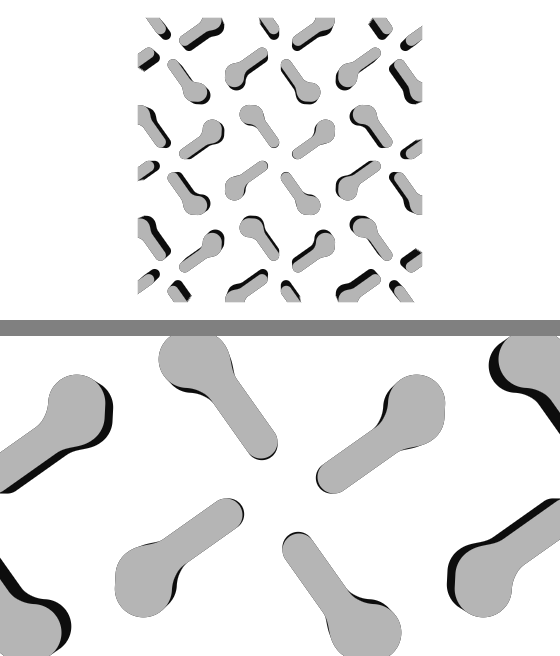
Top: the whole. Bottom: its middle third, enlarged.
Give the GLSL for this pattern, as a WebGL 2 fragment shader.

```glsl
#version 300 es
precision highp float;
// Square panel of pinwheel club-shaped lobes, grey faces extruded back in perspective with black sides.

uniform vec2 u_resolution;
out vec4 outColor;

const vec3 PAPER = vec3(1.0);
const vec3 FACE = vec3(0.71);
const vec3 SIDE = vec3(0.05);

const float CELL = 0.354;        // repeat size, in canvas heights
const float PANEL_HALF = 0.444;  // half the panel side, in canvas heights
const float BACK_SCALE = 0.955;  // size of the rear layer against the front
const int LAYERS = 14;

float capsule(vec2 p, vec2 a, vec2 b, float radius) {
    vec2 pa = p - a, ba = b - a;
    float t = clamp(dot(pa, ba) / dot(ba, ba), 0.0, 1.0);
    return length(pa - ba * t) - radius;
}

float smoothMin(float a, float b, float k) {
    float h = max(k - abs(a - b), 0.0) / k;
    return min(a, b) - h * h * k * 0.25;
}

float box(vec2 p, float halfSide) {
    vec2 d = abs(p) - halfSide;
    return max(d.x, d.y);
}

// One lobe: a narrow stem flowing into a fat head, in cell units.
float lobe(vec2 p) {
    float stem = capsule(p, vec2(0.159, 0.056), vec2(0.378, 0.211), 0.0486);
    float head = capsule(p, vec2(0.402, 0.273), vec2(0.400, 0.234), 0.084);
    return smoothMin(stem, head, 0.04);
}

// Four quarter-turned lobes around each cell centre, cut off by the panel.
float layer(vec2 p) {
    vec2 q = fract(p / CELL + 0.5) - 0.5;
    float d = 1.0;
    for (int i = 0; i < 4; i++) {
        d = min(d, lobe(q));
        q = vec2(-q.y, q.x);
    }
    return max(d * CELL, box(p, PANEL_HALF));
}

// Solid swept from the front layer towards the vanishing point.
float extrusion(vec2 p) {
    float d = 1.0;
    for (int i = 0; i < LAYERS; i++) {
        float scale = mix(1.0, BACK_SCALE, float(i) / float(LAYERS - 1));
        d = min(d, layer(p / scale) * scale);
    }
    return d;
}

float coverage(float d, float pixel) {
    return clamp(0.5 - d / pixel, 0.0, 1.0);
}

void main() {
    float pixel = 1.0 / u_resolution.y;
    vec2 p = (gl_FragCoord.xy - 0.5 * u_resolution) * pixel;

    vec3 color = mix(PAPER, SIDE, coverage(extrusion(p), pixel));
    color = mix(color, FACE, coverage(layer(p), pixel));
    outColor = vec4(color, 1.0);
}
```
